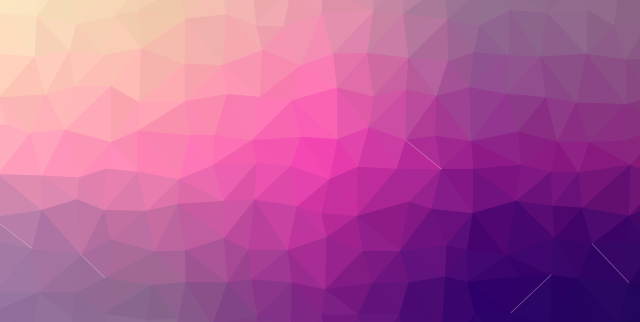
Write a WebGL 2 fragment shader that draws this background.

```glsl
#version 300 es
precision highp float;
// Low-poly triangle mesh shaded from cream through pink to deep violet.
uniform vec2 u_resolution;
out vec4 fragColor;

const vec2 CELLS = vec2(17.5, 8.5);

float hash(vec2 p) {
  return fract(sin(dot(p, vec2(127.1, 311.7))) * 43758.5453);
}

// Grid corner moved at random, little enough that no triangle flips
vec2 vertex(vec2 id) {
  return id + 0.5 * vec2(hash(id), hash(id + 37.0)) - 0.25;
}

// Five evenly spaced colour stops
vec3 ramp(float x, vec3 a, vec3 b, vec3 c, vec3 d, vec3 e) {
  float t = 4.0 * x;
  vec3 col = mix(a, b, clamp(t, 0.0, 1.0));
  col = mix(col, c, clamp(t - 1.0, 0.0, 1.0));
  col = mix(col, d, clamp(t - 2.0, 0.0, 1.0));
  return mix(col, e, clamp(t - 3.0, 0.0, 1.0));
}

// Smooth colour field: one horizontal ramp per level, blended downwards
vec3 palette(vec2 uv) {
  vec3 top = ramp(uv.x, vec3(0.99, 0.91, 0.77), vec3(0.95, 0.80, 0.68),
    vec3(0.93, 0.60, 0.69), vec3(0.57, 0.43, 0.57), vec3(0.55, 0.40, 0.53));
  vec3 upper = ramp(uv.x, vec3(1.0, 0.78, 0.72), vec3(0.99, 0.68, 0.69),
    vec3(0.99, 0.44, 0.70), vec3(0.58, 0.29, 0.57), vec3(0.53, 0.27, 0.50));
  vec3 middle = ramp(uv.x, vec3(1.0, 0.63, 0.74), vec3(0.99, 0.50, 0.70),
    vec3(0.95, 0.25, 0.69), vec3(0.56, 0.10, 0.54), vec3(0.53, 0.10, 0.48));
  vec3 lower = ramp(uv.x, vec3(0.66, 0.47, 0.64), vec3(0.74, 0.41, 0.62),
    vec3(0.72, 0.17, 0.60), vec3(0.30, 0.03, 0.45), vec3(0.23, 0.02, 0.40));
  vec3 bottom = ramp(uv.x, vec3(0.58, 0.45, 0.62), vec3(0.54, 0.40, 0.55),
    vec3(0.50, 0.12, 0.52), vec3(0.18, 0.01, 0.42), vec3(0.13, 0.02, 0.35));
  return ramp((0.95 - uv.y) / 0.9, top, upper, middle, lower, bottom);
}

// Signed distance to the line a-b, positive on its left
float side(vec2 p, vec2 a, vec2 b) {
  vec2 e = normalize(b - a);
  return e.x * (p.y - a.y) - e.y * (p.x - a.x);
}

float segment(vec2 p, vec2 a, vec2 b) {
  vec2 e = b - a;
  return length(p - a - e * clamp(dot(p - a, e) / dot(e, e), 0.0, 1.0));
}

// Adds one flat triangle, weighted by its pixel coverage
void addTriangle(inout vec4 sum, vec2 p, vec2 a, vec2 b, vec2 c, float px) {
  float d = min(side(p, a, b), min(side(p, b, c), side(p, c, a)));
  float cover = smoothstep(-0.6 * px, 0.6 * px, d);
  vec2 centre = (a + b + c) / 3.0;
  vec3 col = palette(centre / CELLS) + 0.03 * (hash(floor(centre * 64.0)) - 0.5);
  sum += cover * vec4(col, 1.0);
}

void main() {
  vec2 p = gl_FragCoord.xy / u_resolution * CELLS;
  float px = CELLS.y / u_resolution.y;
  vec4 sum = vec4(0.0);
  float glint = 0.0;

  for (int j = -1; j <= 1; j++) {
    for (int i = -1; i <= 1; i++) {
      vec2 id = floor(p) + vec2(i, j);
      vec2 a = vertex(id);
      vec2 b = vertex(id + vec2(1, 0));
      vec2 c = vertex(id + vec2(1, 1));
      vec2 d = vertex(id + vec2(0, 1));

      // Turn the quad so that a-c is its shorter diagonal
      if (distance(b, d) < distance(a, c)) {
        vec2 first = a;
        a = b;
        b = c;
        c = d;
        d = first;
      }
      addTriangle(sum, p, a, b, c, px);
      addTriangle(sum, p, a, c, d, px);

      // Rare pale hairline along the diagonal
      float line = 1.0 - smoothstep(0.0, 0.025, segment(p, a, c));
      glint = max(glint, line * step(0.96, hash(id + 91.0)));
    }
  }

  vec3 col = sum.rgb / max(sum.a, 0.001);
  fragColor = vec4(mix(col, vec3(1.0, 0.85, 0.9), 0.3 * glint), 1.0);
}
```
